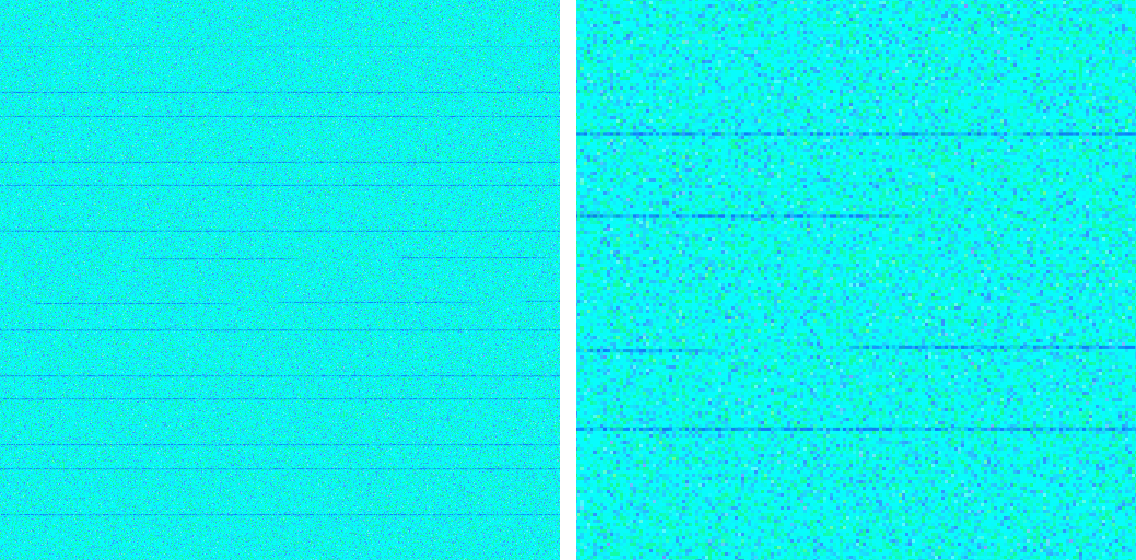
Left: the whole. Right: its middle third, enlarged.
Give the GLSL for this texture, as a WebGL 2 fragment shader.

```glsl
#version 300 es
precision highp float;

uniform vec2 u_resolution;
out vec4 fragColor;

const float GRID = 512.0;      // grain cells across the canvas
const float AXIS_ROW = 255.0;  // row the scanlines mirror about
const float PERIOD = 63.5;     // rows between repeated line pairs
const vec3 CYAN = vec3(0.03, 0.99, 0.99);
const vec3 LINE_BLUE = vec3(0.06, 0.40, 0.97);

float hash(vec2 cell, float seed) {
    vec3 p = fract(vec3(cell.xyx + seed * 17.3) * vec3(0.1031, 0.1030, 0.0973));
    p += dot(p, p.yzx + 33.33);
    return fract((p.x + p.y) * p.z);
}

// One value per cell: low leans blue, high leans green, the rest stays cyan
vec3 grain(vec2 cell) {
    float t = hash(cell, 1.0);
    float blueward = clamp((0.29 - t) / 0.29, 0.0, 1.0);
    float greenward = clamp((t - 0.55) / 0.45, 0.0, 1.0);
    float pale = smoothstep(0.95, 1.0, hash(cell, 2.0));
    vec3 color = CYAN;
    color.r += 0.16 * blueward + 0.04 * greenward + 0.34 * pale;
    color.g -= 0.27 * blueward + 0.16 * pow(blueward, 9.0);
    color.b -= 0.42 * pow(greenward, 1.6);
    return clamp(color, 0.0, 1.0);
}

// Smooth coverage of a line one grid row thick
float rowLine(float y, float row, float pixel) {
    float d = abs(y - (row + 0.5) / GRID);
    return clamp((0.5 / GRID - d) / pixel + 0.5, 0.0, 1.0);
}

// Nearly level line that climbs a row per run, fading between runs
float stairLine(vec2 uv, float row, float start, float run, float duty, float pixel) {
    float u = (uv.x - start) / run;
    float along = fract(u);
    float visible = smoothstep(0.0, 0.06, along)
                  * (1.0 - smoothstep(duty - 0.12, duty, along)) * step(0.0, u);
    return visible * rowLine(uv.y, row + floor(u), pixel);
}

// Mirrored pairs of full-width lines
float pairedLines(float y, float pixel) {
    float cover = 0.0;
    for (int k = 0; k < 3; k++) {
        float inner = floor(45.0 + PERIOD * float(k));
        float outer = floor(87.0 + PERIOD * float(k));
        float topFade = k == 2 ? 0.35 : 1.0;
        cover = max(cover, rowLine(y, AXIS_ROW + inner, pixel));
        cover = max(cover, rowLine(y, AXIS_ROW - inner, pixel));
        cover = max(cover, rowLine(y, AXIS_ROW + outer, pixel) * topFade);
        cover = max(cover, rowLine(y, AXIS_ROW - outer, pixel));
    }
    return cover;
}

void main() {
    vec2 uv = gl_FragCoord.xy / u_resolution;
    float pixel = 1.0 / u_resolution.y;
    vec2 cell = floor(uv * GRID);

    // Scanlines, with two broken ones near the middle
    float cover = pairedLines(uv.y, pixel);
    cover = max(cover, stairLine(uv, AXIS_ROW + 20.0, 0.24, 0.45, 0.69, pixel));
    cover = max(cover, stairLine(uv, AXIS_ROW - 21.0, 0.05, 0.435, 0.88, pixel));

    // Dotted ink along each line
    float ink = 0.15 + 0.70 * smoothstep(0.1, 0.95, hash(cell, 3.0));
    fragColor = vec4(mix(grain(cell), LINE_BLUE, cover * ink), 1.0);
}
```
